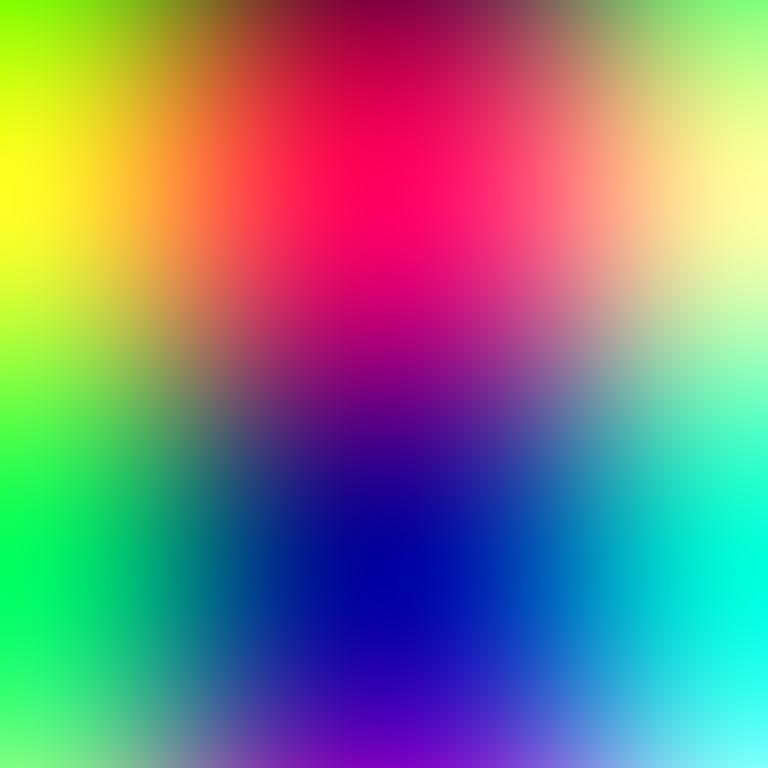
Give the GLSL for this background, as a three.js fragment shader.

```glsl
// A smooth field of blended hues: red swings once up the canvas,
// green swings once across it, and blue climbs along the diagonal
// from the upper left corner to the lower right.

varying vec2 vUv;

const float TAU = 6.283185;

// One full wave per unit, kept within 0 to 1
float wave(float phase) {
  return 0.5 + 0.5 * cos(TAU * phase);
}

void main() {
  // Red peaks three quarters of the way up, and vanishes at one quarter
  float red = wave(vUv.y - 0.75);

  // Green peaks at both sides, and vanishes along the middle
  float green = wave(vUv.x);

  // Blue is a straight diagonal ramp
  float blue = 0.5 + 0.5 * (vUv.x - vUv.y);

  gl_FragColor = vec4(red, green, blue, 1.0);
}
```
